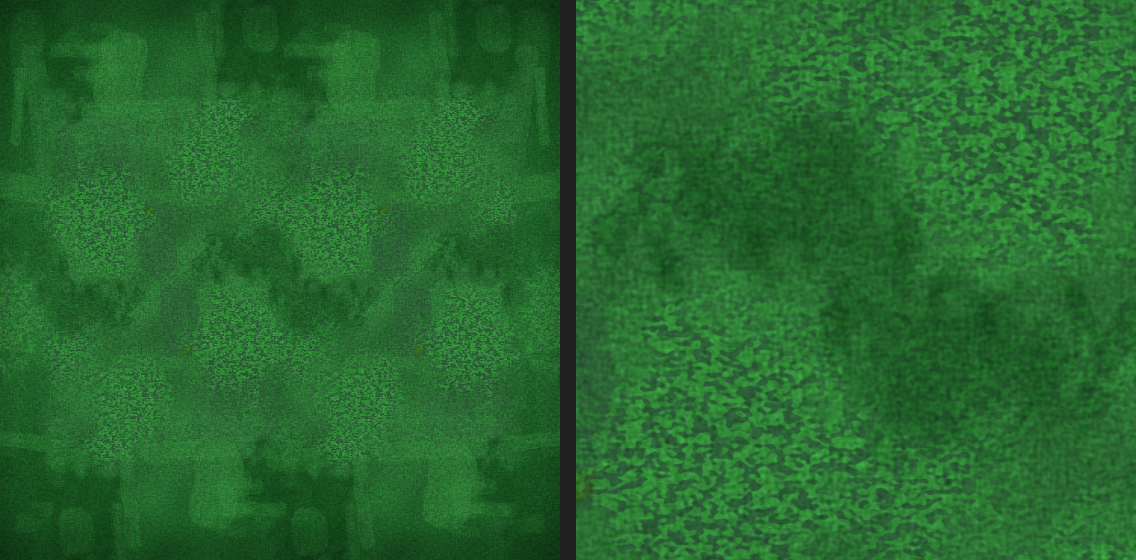
Left, the full canvas; right, a detail of the centre.
Write a WebGL 1 fragment shader that draws this texture.

```glsl
precision highp float;
// Painterly green cloth: a motif of translucent brush strokes repeats every TILE
// across; the lower half is the motif turned by 180 degrees. Mirrored strokes
// cover both sides. Lengths are hundredths of the canvas, y running down.
uniform vec2 u_resolution;

const float TILE = 41.667;
const vec3 DEEP = vec3(.065, .275, .095);
const vec3 FOREST = vec3(.105, .36, .14);
const vec3 MID = vec3(.165, .425, .195);
const vec3 SLATE = vec3(.165, .335, .215);
const vec3 LEAF = vec3(.195, .52, .225);
const vec3 BRIGHT = vec3(.205, .58, .225);
const vec3 OLIVE = vec3(.22, .37, .03);

vec2 hash2(vec2 p) {
  vec3 v = fract(p.xyx * vec3(.1031, .103, .0973));
  v += dot(v, v.yzx + 33.33);
  return fract((v.xx + v.yz) * v.zy);
}

float corner(vec2 cell, vec2 d, float period) {
  cell.x = mod(cell.x, period);
  return dot(hash2(cell + 17.) * 2. - 1., d);
}

// Gradient noise that wraps in x after a whole number of cells
float noise(vec2 p, float period) {
  vec2 i = floor(p), f = p - i, r = vec2(1, 0);
  vec2 u = f * f * (3. - 2. * f);
  return mix(mix(corner(i, f, period), corner(i + r, f - r, period), u.x),
    mix(corner(i + r.yx, f - r.yx, period), corner(i + 1., f - 1., period), u.x), u.y);
}

float noise(vec2 p) { return noise(p, 1000.); }

// Offset from a centre, wrapped across the tile and turned
vec2 local(vec2 q, vec2 centre, float angle) {
  vec2 d = q - centre;
  d.x = mod(d.x + .5 * TILE, TILE) - .5 * TILE;
  float c = cos(angle), s = sin(angle);
  return vec2(c * d.x - s * d.y, s * d.x + c * d.y);
}

// Rounded bristly stroke; box holds centre and half size
void stroke(inout vec3 col, vec2 q, vec4 box, vec3 paint, float alpha) {
  vec2 d = local(q, box.xy, .13 * sin(box.x * 9.));
  float radius = .7 * min(box.z, box.w);
  vec2 e = abs(d) - box.zw + radius;
  float dist = length(max(e, 0.)) + min(max(e.x, e.y), 0.) - radius;
  vec2 grain = box.z > box.w ? vec2(.25, 1.5) : vec2(1.5, .25);
  float bristle = noise(d * grain + box.xy * 7.);
  float cover = 1. - smoothstep(-.2, .15, dist + .8 * bristle);
  col = mix(col, paint, alpha * cover * (.85 + .8 * bristle));
}

// Soft oval with an uneven rim
float blot(vec2 q, vec4 box) {
  vec2 d = local(q, box.xy, 0.);
  return 1. - smoothstep(.45, 1.25, length(d / box.zw) + .7 * noise(d * .45 + box.xy));
}

// Flat blade, wide at the foot and pointed at the tip
float blade(vec2 q, vec4 box, float angle) {
  vec2 d = local(q, box.xy, angle);
  float dist = max(abs(d.x) - box.z * (.5 + .5 * d.y / box.w), abs(d.y) - box.w);
  return 1. - smoothstep(-.5, .2, dist);
}

// Faint overlapping strokes, light and dark
void scatter(inout vec3 col, vec2 q, float alpha) {
  for (int i = 0; i < 34; i++) {
    float k = float(i);
    vec2 r = hash2(vec2(k, 3)), size = hash2(vec2(k, 8));
    vec2 h = vec2(.8, 2) + vec2(2.4, 4) * size;
    vec3 paint = fract(k * .618) < .4 ? FOREST : LEAF;
    stroke(col, q, vec4(r * vec2(TILE, 52), mod(k, 3.) < 1. ? h.yx : h), paint, alpha);
  }
}

// Short flecks, bright on slate
vec3 flecks(vec2 q) {
  float n = noise(vec2(q.x / TILE * 84., q.y * 3.3), 84.)
    + .7 * noise(vec2(q.x / TILE * 42., q.y * 1.4 + 50.), 42.);
  return mix(SLATE, BRIGHT, smoothstep(-.16, .12, n));
}

vec3 motif(vec2 p) {
  vec2 cell = p / TILE;
  vec2 q = p + .7 * vec2(noise(cell * 9., 9.), noise(cell * 9. + 40., 9.));
  vec3 col = mix(FOREST, MID, smoothstep(3., 21., q.y)) * (1. + .3 * noise(cell * 6., 6.));
  // Dark top and hollow, slate blocks, light strokes
  col = mix(col, DEEP, .85 * blot(q, vec4(45.5, 8, 8.5, 12)));
  col = mix(col, DEEP, .8 * blot(q, vec4(54.5, 15, 6, 7)));
  col = mix(col, DEEP, .6 * blot(q, vec4(46.5, 45, 8, 6.5)));
  stroke(col, q, vec4(18.2, 26.7, 8.3, 6), SLATE, .5);
  stroke(col, q, vec4(18.2, 44, 7.2, 7), LEAF, .55);
  scatter(col, q, .3);
  stroke(col, q, vec4(28, 43, 3.5, 7), SLATE, .6);
  stroke(col, q, vec4(21.5, 13, 4.2, 7.5), LEAF, .55);
  stroke(col, q, vec4(37.1, 11, 1.3, 9), LEAF, .45);
  stroke(col, q, vec4(15, 9, 6, 1.2), LEAF, .4);
  stroke(col, q, vec4(17.6, 12.6, 4.5, 1.2), LEAF, .4);
  stroke(col, q, vec4(24.7, 19.8, 10.5, 1.8), LEAF, .55);
  stroke(col, q, vec4(32.5, 35.4, 5, 1.4), LEAF, .4);
  col = mix(col, LEAF, .5 * blot(q, vec4(37, 28, 6.5, 7.5)));
  // Dark blades around the hollow, olive dab
  for (int i = 0; i < 9; i++) {
    vec2 r = hash2(vec2(i, 21)), s = hash2(vec2(i, 34));
    vec4 box = vec4(vec2(37, 39) + vec2(17, 10) * r, vec2(.7, 2) + vec2(1, 2.5) * s);
    col = mix(col, DEEP, .5 * blade(q, box, .5 - 1.2 * s.x));
  }
  stroke(col, q, vec4(26.7, 37.5, 1.1, .8), OLIVE, .8);
  // Speckle gathers in soft patches
  float amount = .5 * blot(q, vec4(37, 28.6, 7.5, 8)) + .75 * blot(q, vec4(18.2, 39, 8, 9.5))
    + .45 * blot(q, vec4(48.8, 36.5, 4, 4.5)) + .6 * blot(q, vec4(40.4, 20, 5, 3))
    + (.2 + .4 * noise(cell * 7. + 9., 7.)) * smoothstep(10., 22., p.y);
  return mix(col, flecks(p), clamp(amount, .04, .75));
}

// Strokes along the sides; x is the distance from the nearer side
vec3 border(vec2 p) {
  vec3 col = mix(FOREST, DEEP, smoothstep(15., 45., abs(p.y - 50.)));
  scatter(col, p * vec2(1, .52), .22);
  stroke(col, p, vec4(7.2, 20, 2, 12), MID, .6);
  stroke(col, p, vec4(3.2, 19, .9, 7), LEAF, .5);
  stroke(col, p, vec4(4, 33.5, 7, 2.4), LEAF, .5);
  stroke(col, p, vec4(4, 78.8, 8, 1.4), LEAF, .5);
  float glow = blot(p, vec4(2, 56.5, 6.5, 10));
  return mix(mix(col, LEAF, .7 * glow), flecks(p), .12 + .35 * glow);
}

void main() {
  vec2 p = gl_FragCoord.xy / u_resolution * 100.;
  p.y = 100. - p.y;
  float ragged = noise(p * .35);
  float lower = smoothstep(-1.2, 1.2, p.y - 50. + 4. * ragged);
  vec3 col = mix(motif(p), motif(vec2(101.8, 100) - p), lower);
  vec2 rim = min(p, 100. - p);
  col = mix(border(vec2(rim.x, p.y)), col, smoothstep(5., 10.5, rim.x + 4. * ragged));
  // Darkened rim and woven grain
  col *= mix(.78, 1., smoothstep(0., 9., rim.y)) * mix(.88, 1., smoothstep(0., 5., rim.x));
  float weave = noise(p * vec2(3.7, 1.3)) + noise(p * vec2(1.2, 3.6) + 60.);
  col *= 1. + .2 * weave + .26 * noise(p * 3.7 + 200.);
  gl_FragColor = vec4(col, 1);
}
```
